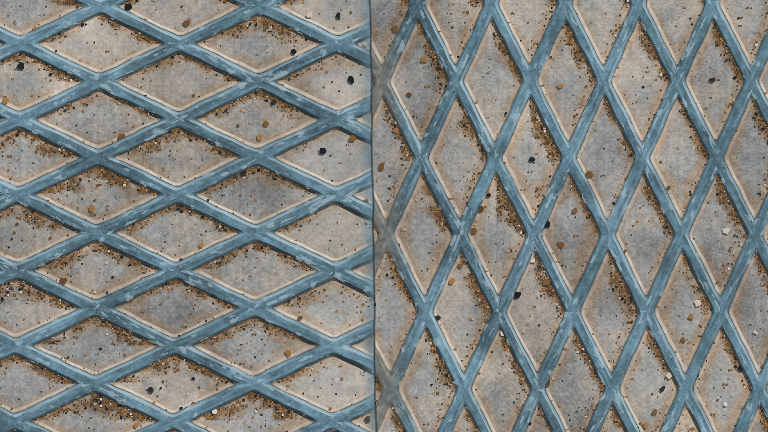
Give the GLSL for this texture, as a Shadertoy shader.

```glsl
// Two butted steel tread plates: wide diamonds on the left, tall ones on the right.
// Each plate is a sheared lattice of crossing raised bars, lit from the upper right,
// with worn steel, tan rust stains and loose grit gathered in the shaded corners.

const vec3 STEEL_BLUE = vec3(0.37, 0.485, 0.54);
const vec3 FLOOR_GREY = vec3(0.585, 0.59, 0.585);
const vec3 RUST_TAN   = vec3(0.62, 0.53, 0.44);
const vec3 PALE_DUST  = vec3(0.83, 0.79, 0.74);
const vec3 PALE_STEEL = vec3(0.66, 0.74, 0.77);
const vec3 DIRT_BROWN = vec3(0.43, 0.31, 0.19);
const vec3 DARK_EDGE  = vec3(0.12, 0.145, 0.16);
const vec2 LIGHT_DIR  = vec2(0.55, 0.83);

float hash(vec2 p) {
    return fract(sin(dot(p, vec2(127.1, 311.7))) * 43758.5453);
}

float noise(vec2 p) {
    vec2 i = floor(p), f = fract(p);
    f = f * f * (3.0 - 2.0 * f);
    return mix(mix(hash(i), hash(i + vec2(1, 0)), f.x),
               mix(hash(i + vec2(0, 1)), hash(i + vec2(1, 1)), f.x), f.y);
}

float fbm(vec2 p) {
    float sum = 0.0, amp = 0.5;
    for (int i = 0; i < 4; i++) {
        sum += amp * noise(p);
        p = p * 2.03 + 17.3;
        amp *= 0.5;
    }
    return sum / 0.9375;
}

// Distance to the nearest bar centre line; also diamond id, slope and bar direction
float barDistance(vec2 p, vec2 period, out vec2 id, out vec2 slope, out vec2 along) {
    vec2 k = 1.0 / period;
    vec2 ab = vec2(dot(p, k), dot(p, vec2(k.x, -k.y))) + 0.5;
    id = floor(ab);
    vec2 f = fract(ab) - 0.5;
    vec2 d = (0.5 - abs(f)) / length(k);
    vec2 n = normalize(k);
    along = d.x < d.y ? vec2(n.y, -n.x) : n.yx;
    float fillet = 0.009;
    float h = clamp(0.5 + 0.5 * (d.y - d.x) / fillet, 0.0, 1.0);
    slope = mix(-sign(f.y) * vec2(n.x, -n.y), -sign(f.x) * n, h);
    return mix(d.y, d.x, h) - fillet * h * (1.0 - h);
}

// Scattered ragged grains: x = coverage, y = random tone
vec2 grains(vec2 p, float scale, float density, float px) {
    vec2 cell = floor(p * scale);
    vec2 jitter = vec2(hash(cell + 3.1), hash(cell + 8.7)) - 0.5;
    float radius = mix(0.25, 0.55, hash(cell + 5.3));
    float ragged = 0.35 * (noise(p * scale * 2.7) - 0.5);
    float d = length(fract(p * scale) - 0.5 - 0.35 * jitter) - radius + ragged;
    float soft = px * scale * 0.5;
    return vec2(step(hash(cell), density) * smoothstep(soft, -soft, d), hash(cell + 12.9));
}

vec3 gritColor(float tone) {
    vec3 c = mix(DARK_EDGE, DIRT_BROWN, smoothstep(0.05, 0.35, tone));
    c = mix(c, vec3(0.64, 0.45, 0.26), smoothstep(0.5, 0.85, tone));
    return mix(c, PALE_DUST, smoothstep(0.92, 0.96, tone));
}

// Lay one size of grain over a colour, each with a small cast shadow
vec3 addGrit(vec3 col, vec2 p, float scale, float density, float px) {
    float shadow = grains(p + LIGHT_DIR * 0.3 / scale, scale, density, px).x;
    vec2 g = grains(p, scale, density, px);
    return mix(mix(col, DARK_EDGE, 0.6 * shadow), gritColor(g.y), g.x);
}

vec3 plate(vec2 p, vec2 q, vec2 period, float barHalf, float clean, float worn, float px) {
    vec2 id, slope, along;
    float d = barDistance(q, period, id, slope, along) + 0.003 * (noise(p * 30.0) - 0.5);
    float side = dot(slope, LIGHT_DIR);
    float lit = max(side, 0.0), shade = max(-side, 0.0);
    float blotch = fbm(p * 14.0) - 0.5, fine = fbm(p * 90.0) - 0.5;
    float broad = fbm(p * 5.0 + 40.0) - 0.5, speck = noise(p * 260.0) - 0.5;
    float rise = d - barHalf;
    float cellTone = hash(id + 7.0) - 0.5;

    // Floor: grey centre, tan rim, crisp pale bevel on the lit side, shadow on the other
    float rim = smoothstep(0.028, 0.004, rise + 0.06 * blotch);
    float stain = smoothstep(-0.05, 0.25, blotch + 0.3 * cellTone);
    vec3 ground = mix(FLOOR_GREY, RUST_TAN, clamp(0.7 * rim + 0.35 * stain, 0.0, 0.9));
    ground *= 1.0 + 0.35 * blotch + 0.35 * broad + 0.22 * fine + 0.20 * speck + 0.14 * cellTone;
    float bevel = smoothstep(0.0095, 0.006, rise + 0.005 * blotch + 0.003 * fine);
    float dust = (0.22 + 0.78 * lit) * (1.0 - 0.8 * shade) * (0.85 + 0.8 * blotch);
    ground = mix(ground, PALE_DUST * (1.0 + 0.25 * fine), dust * bevel);
    ground = mix(ground, PALE_DUST, 0.2 * clean);
    float footGap = smoothstep(0.0032, 0.0012, rise - 0.0025 * shade);
    ground = mix(ground, DARK_EDGE, (0.12 + 0.75 * shade) * footGap);

    // Grit: brown drifts of varied size under the shaded bars, thin elsewhere
    float reach = 0.012 + 0.050 * noise(p * 20.0 + 4.0) * (0.25 + hash(id + 21.0));
    float pile = min(1.35 * shade, 1.0) * smoothstep(reach, 0.25 * reach, rise) * (1.0 - 0.85 * clean);
    pile *= smoothstep(0.25, 0.55, fbm(p * 45.0 + 9.0));
    ground = mix(ground, DIRT_BROWN * (1.0 + 0.8 * fine), 0.65 * pile);
    ground = addGrit(ground, p, 240.0, 0.014 + 0.65 * pile, px);
    ground = addGrit(ground, p + 0.37, 145.0, 0.005 + 0.42 * pile, px);
    ground = addGrit(ground, p + 0.71, 60.0, 0.0015 + 0.012 * pile, px);

    // Bar: flat blue crown, bright lit shoulder, dark shaded flank, lengthwise scuffs
    float across = d / barHalf;
    vec2 grain = vec2(dot(p, along), dot(p, vec2(-along.y, along.x)));
    float streak = fbm(grain * vec2(22.0, 150.0)) - 0.5;
    float edge = across + 0.25 * streak + 0.2 * blotch;
    vec3 bar = STEEL_BLUE * (0.98 + 0.35 * blotch + 0.4 * broad + 0.5 * streak + 0.3 * fine + 0.16 * speck);
    float shoulder = smoothstep(0.42, 0.56, edge) * smoothstep(0.98, 0.84, edge);
    bar = mix(bar, PALE_STEEL, shoulder * clamp(0.08 + 0.75 * lit + 1.2 * blotch, 0.0, 0.9) * (1.0 - shade));
    bar = mix(bar, DARK_EDGE, (0.15 + 0.6 * shade) * smoothstep(0.60, 0.80, edge) * (1.0 - 0.6 * lit));
    bar = mix(bar, DARK_EDGE, 0.55 * smoothstep(0.88, 0.98, across));
    bar = mix(bar, PALE_STEEL, 0.6 * smoothstep(0.14, 0.22, fbm(grain * vec2(40.0, 120.0) + 31.0) - 0.5));
    bar = mix(bar, RUST_TAN * (0.8 + 0.5 * fine), worn);
    return mix(bar, ground, smoothstep(-0.6 * px, 0.6 * px, rise));
}

void mainImage(out vec4 fragColor, in vec2 fragCoord) {
    float px = 1.0 / iResolution.y;
    vec2 p = fragCoord * px;
    float seam = p.x - 0.870 + 0.013 * p.y + 0.003 * (noise(vec2(p.y * 25.0, 2.0)) - 0.5);

    // Choose the plate and its sheared lattice
    bool isLeft = seam < 0.0;
    vec2 q = p - (isLeft ? vec2(0.2257, 0.5486) : vec2(1.1505, 0.456));
    q.x -= q.y * (isLeft ? 0.0165 : -0.026);
    vec2 period = isLeft ? vec2(0.368, 0.1748) : vec2(0.1708, 0.3565);
    float clean = isLeft ? smoothstep(-0.24, -0.10, seam) : 0.0;
    float worn = isLeft ? 0.0 : 0.55 * smoothstep(0.09, 0.02, seam);
    vec3 col = plate(p, q, period, isLeft ? 0.0160 : 0.0145, clean, worn, px);

    // Joint: bluish lip on the left edge and a thin dark gap
    float lip = isLeft ? smoothstep(-0.035, -0.004, seam + 0.012 * (noise(p * 28.0) - 0.5)) : 0.0;
    col = mix(col, STEEL_BLUE * (0.75 + 0.6 * fbm(p * 50.0)), 0.6 * lip);
    col = mix(col, DARK_EDGE, 0.7 * smoothstep(0.0018 + px, 0.0018 - px, abs(seam)));
    fragColor = vec4(clamp(col, 0.0, 1.0), 1.0);
}
```
